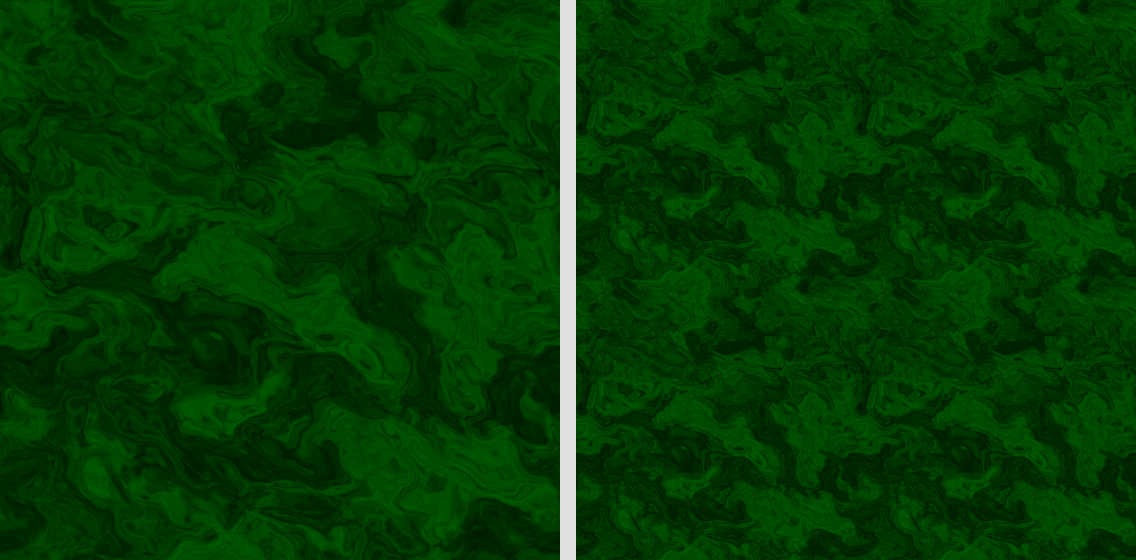
Left, the tile; right, the same tile 2 across and 2 down.
A Shadertoy shader for this texture:

```glsl
const float DARK_GREEN = 0.153;
const float LIGHT_GREEN = 0.316;
const float DEEPEST_GREEN = 0.085;
const float TONE_RANGE = 0.42;     // noise value that reaches full dark or light
const float TONE_GAIN = 0.6;       // strength of each finer octave
const float WARP_GAIN = 0.5;
const vec2 CELLS = vec2(4.0, 5.0); // noise cells across the tile
const float SLANT = 1.0;           // whole cells of drop per tile width
const float BROAD_WARP = 0.2;
const float FINE_WARP = 0.1;
const float CRUMPLE = 0.042;
const vec2 STREAK = vec2(1.25, -0.3);
const vec2 CROSS = vec2(0.2, 0.75);
const float FLAKE_DEPTH = 0.03;
const float FLAKE_EDGE = 0.16;
const float CREASE_DEPTH = 0.125;
const float HAIRLINE_DEPTH = 0.075;
const float CREASE_SHARPNESS = 12.0;
const float VEIN_GLOW = 0.06;
const float MOTTLE = 0.034;
const int SAMPLES = 2;             // supersampling per axis

float hash(vec2 cell, float seed) {
    return fract(sin(dot(cell, vec2(127.1, 311.7)) + seed * 74.7) * 43758.5453);
}

// Gradient of a lattice corner; the slanted lattice wraps over the tile
float corner(vec2 cell, vec2 offset, vec2 period, float slant, float seed) {
    cell.y -= floor((cell.x + 0.5) / period.x) * slant;
    cell -= period * floor((cell + 0.5) / period);
    float angle = 6.28319 * hash(cell, seed);
    return dot(vec2(cos(angle), sin(angle)), offset);
}

// Tiling gradient noise, about -0.7 to 0.7
float noise(vec2 uv, float scale, float seed) {
    vec2 period = CELLS * scale;
    float slant = SLANT * scale;
    vec2 p = uv * period + vec2(0.0, uv.x * slant);
    vec2 i = floor(p);
    vec2 f = p - i;
    vec2 w = f * f * f * (f * (f * 6.0 - 15.0) + 10.0);
    vec2 e = vec2(1.0, 0.0);
    float a = corner(i, f, period, slant, seed);
    float b = corner(i + e.xy, f - e.xy, period, slant, seed);
    float c = corner(i + e.yx, f - e.yx, period, slant, seed);
    float d = corner(i + e.xx, f - e.xx, period, slant, seed);
    return mix(mix(a, b, w.x), mix(c, d, w.x), w.y);
}

float fbm(vec2 uv, float scale, int octaves, float gain, float seed) {
    float sum = 0.0;
    float weight = 1.0;
    for (int k = 0; k < octaves; k++) {
        sum += weight * noise(uv, scale, seed + float(k) * 1.7);
        scale *= 2.0;
        weight *= gain;
    }
    return sum;
}

// Displacement that drags the pattern mostly along the streaks
vec2 warp(vec2 uv, float scale, float seed) {
    return STREAK * fbm(uv, scale, 3, WARP_GAIN, seed)
         + CROSS * fbm(uv, scale, 3, WARP_GAIN, seed + 11.3);
}

// Thin line along the zero level of a noise
float thread(vec2 uv, float scale, float seed) {
    return exp(-CREASE_SHARPNESS * abs(noise(uv, scale, seed)));
}

float marbleGreen(vec2 uv) {
    vec2 broad = uv + BROAD_WARP * warp(uv, 1.0, 3.0);
    vec2 folded = broad + FINE_WARP * warp(broad, 2.0, 29.0);
    vec2 crumpled = folded + CRUMPLE * warp(uv, 4.0, 131.0);

    // Light and dark patches
    float cloud = fbm(crumpled, 1.0, 5, TONE_GAIN, 47.0);
    float green = mix(DARK_GREEN, LIGHT_GREEN, smoothstep(-TONE_RANGE, TONE_RANGE, cloud));

    // Small flakes with crisp rims
    float flake = smoothstep(-FLAKE_EDGE, FLAKE_EDGE, noise(crumpled, 3.0, 71.0));
    green += FLAKE_DEPTH * (flake - 0.5);

    // Bright veins and dark creases that take turns
    float presence = smoothstep(-0.2, 0.25, fbm(folded, 2.0, 2, 0.5, 83.0));
    green += VEIN_GLOW * thread(crumpled, 3.0, 97.0) * (1.0 - presence) * smoothstep(0.36, 0.18, green);
    float crease = CREASE_DEPTH * presence * thread(crumpled, 3.0, 61.0)
                 + HAIRLINE_DEPTH * (1.0 - presence) * thread(crumpled, 5.0, 67.0);
    green -= crease * smoothstep(0.06, 0.26, green);

    // Fine mottling
    green += MOTTLE * fbm(folded, 10.0, 2, 0.7, 113.0);
    return max(green, DEEPEST_GREEN);
}

void mainImage(out vec4 fragColor, in vec2 fragCoord) {
    float green = 0.0;
    for (int y = 0; y < SAMPLES; y++) {
        for (int x = 0; x < SAMPLES; x++) {
            vec2 jitter = (vec2(x, y) + 0.5) / float(SAMPLES) - 0.5;
            green += marbleGreen((fragCoord + jitter) / iResolution.xy);
        }
    }
    fragColor = vec4(0.0, green / float(SAMPLES * SAMPLES), 0.0, 1.0);
}
```
